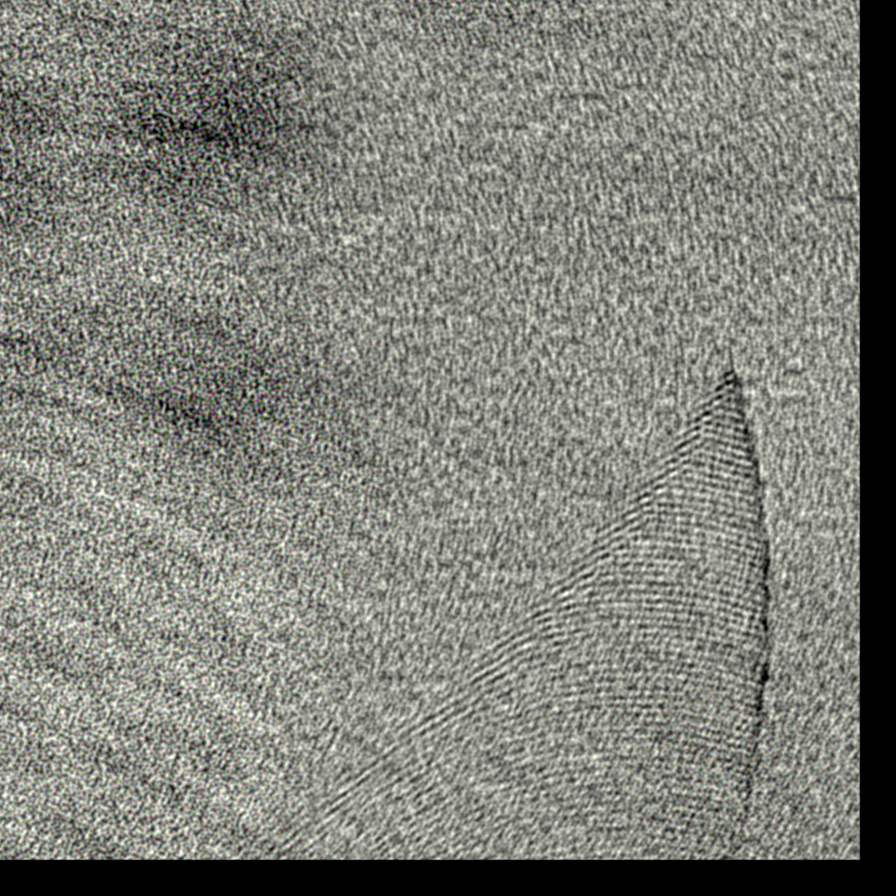
Write a Shadertoy shader that draws this texture.

```glsl
const vec2 FRAME = vec2(0.9596, 0.0404);   // right and lower limit of the sheet
const vec2 APEX = vec2(0.818, 0.592);      // tip of the wake
const vec3 TINT = vec3(0.997, 1.006, 0.945);
const float BASE = 0.56;
const float STREAK_GAIN = 0.44;
const vec2 STREAK_FREQ = vec2(182.0, 88.0);
const float GRAIN_FREQ = 212.0;
const float CALM_GRAIN = 0.27;
const float ROUGH_GRAIN = 0.54;
const float CALM_CHROMA = 0.04;
const float ROUGH_CHROMA = 0.17;
const float CREST_PERIOD = 0.0098;
const float ARM_PERIOD = 0.0104;
const float TAU = 6.2831853;

// Soft patches: centre, radii; and their change of brightness
const int PATCHES = 9;
const vec4 PATCH[PATCHES] = vec4[](
    vec4(0.24, 0.86, 0.12, 0.10), vec4(0.25, 0.56, 0.15, 0.06),
    vec4(0.00, 0.83, 0.07, 0.14), vec4(0.54, 1.01, 0.15, 0.06),
    vec4(0.17, 0.25, 0.30, 0.22), vec4(0.80, 0.15, 0.11, 0.12),
    vec4(0.92, 0.55, 0.12, 0.14), vec4(0.80, 0.78, 0.30, 0.06),
    vec4(0.02, 0.61, 0.08, 0.04));
const float PATCH_SHADE[PATCHES] = float[](
    -0.24, -0.19, -0.13, -0.08, 0.05, -0.05, 0.04, -0.035, -0.08);

uint hash(uvec2 cell, uint seed) {
    uint h = cell.x * 1597334677u ^ cell.y * 3812015801u ^ seed * 2798796415u;
    h = (h ^ (h >> 16)) * 2146121005u;
    h = (h ^ (h >> 15)) * 2221713035u;
    return h ^ (h >> 16);
}

float corner(ivec2 cell, vec2 offset, uint seed) {
    float angle = float(hash(uvec2(cell), seed) & 65535u) * TAU / 65536.0;
    return dot(vec2(cos(angle), sin(angle)), offset);
}

float gradientNoise(vec2 p, uint seed) {
    vec2 f = fract(p);
    ivec2 c = ivec2(floor(p));
    vec2 w = f * f * f * (f * (f * 6.0 - 15.0) + 10.0);
    float low = mix(corner(c, f, seed),
                    corner(c + ivec2(1, 0), f - vec2(1, 0), seed), w.x);
    float high = mix(corner(c + ivec2(0, 1), f - vec2(0, 1), seed),
                     corner(c + ivec2(1, 1), f - vec2(1, 1), seed), w.x);
    return mix(low, high, w.y);
}

float bell(vec2 d) { return exp(-dot(d, d)); }
float bell(float d) { return exp(-d * d); }

vec2 turn(vec2 p, float a) {
    return vec2(cos(a) * p.x + sin(a) * p.y, cos(a) * p.y - sin(a) * p.x);
}

// Brightness of the wake in x, its cover over the ground in y
vec2 wake(vec2 p) {
    float t = APEX.y - p.y;
    float left = p.x - (APEX.x - 0.6 * t - 0.68 * t * t);
    float right = APEX.x + 0.5 * t * (0.547 - t) - p.x;
    float below = smoothstep(-0.002, 0.008, t);
    float inside = smoothstep(-0.004, 0.008, left) * smoothstep(-0.002, 0.006, right) * below;
    float wobble = gradientNoise(p * 20.0, 11u);

    // Arched crests between the arms
    float dx = p.x - 0.71;
    float crest = sin(TAU * ((p.y + 1.2 * dx * dx) / CREST_PERIOD + 0.3 * wobble));
    float sum = crest * inside * 0.17 * exp(-1.5 * t) * (0.85 + wobble);

    // Oblique fringes along the left arm
    float width = 0.011 + 0.075 * t;
    float arm = bell((left - 0.3 * width) / width) * below * smoothstep(-0.004, 0.006, right);
    float across = turn(p, 0.53 + 0.12 * t).y;
    float fringe = sin(TAU * across / ARM_PERIOD + wobble);
    sum += arm * fringe * 0.23 * (1.0 - 0.9 * t);
    sum -= bell(left / 0.005) * below * 0.15 * exp(-6.0 * t);

    // Dark ragged right arm with a pale rim, and dark tip
    float fade = below * mix(1.0, 0.45, smoothstep(0.36, 0.5, t));
    float ragged = right + 0.006 * gradientNoise(p * 45.0, 12u);
    float broken = 0.85 + 0.9 * gradientNoise(p * vec2(30.0, 60.0), 13u);
    sum -= fade * broken * 0.30 * bell(ragged / 0.0038);
    sum -= fade * 0.09 * bell((ragged - 0.008) / 0.012);
    sum += fade * 0.06 * bell((ragged + 0.010) / 0.007);
    sum -= inside * 0.20 * exp(-t * 22.0);
    return vec2(sum, max(arm, 0.6 * inside * exp(-2.0 * t)));
}

void mainImage(out vec4 fragColor, in vec2 fragCoord) {
    vec2 p = fragCoord / iResolution.xy;
    float pixel = 1.0 / iResolution.y;

    // Broad light and dark
    float shade = BASE;
    for (int i = 0; i < PATCHES; i++)
        shade += PATCH_SHADE[i] * bell((p - PATCH[i].xy) / PATCH[i].zw);
    float shadow = clamp((BASE - shade) / 0.2, 0.0, 1.0);

    // Rough, coloured ground on the left and in a few patches
    float edge = 0.35 + 0.09 * bell((p.y - 0.45) / 0.13)
               + 0.08 * gradientNoise(p * 9.0, 3u);
    float rough = 1.0 - smoothstep(-0.13, 0.09, p.x - edge);
    rough += 0.6 * bell((p - vec2(0.79, 0.14)) / vec2(0.13, 0.11));
    rough += 0.7 * bell((p - vec2(0.53, 1.0)) / vec2(0.13, 0.06));
    rough = min(rough, 1.0) * mix(0.8, 1.0, shadow);

    // Long drifts falling to the right
    vec2 drift = turn(p, mix(-0.5, -0.08, smoothstep(0.3, 0.85, p.y)));
    shade += mix(0.05, 0.18, rough) * gradientNoise(drift * vec2(7.0, 34.0), 5u);
    shade += mix(0.04, 0.12, rough) * gradientNoise(drift * vec2(18.0, 80.0), 6u);

    // Bending upright ripples and fine grain, quieter beneath the wake
    vec2 wave = wake(p);
    float lean = p.y - 0.62;
    vec2 ripple = vec2(p.x + 0.5 * lean * lean, p.y);
    float streak = gradientNoise(ripple * STREAK_FREQ, 7u)
                 + 0.22 * gradientNoise(ripple * vec2(110.0, 24.0), 8u);
    float grain = gradientNoise(turn(p, 0.4) * GRAIN_FREQ, 9u);
    float ground = STREAK_GAIN * mix(1.0, 0.75, rough) * streak
                 + mix(CALM_GRAIN, ROUGH_GRAIN, rough) * grain;
    shade += ground * (1.0 - 0.3 * wave.y) + wave.x;

    // Coloured speckle, strongest in the shadows
    vec2 q = turn(p, 0.9) * GRAIN_FREQ;
    vec3 speckle = vec3(gradientNoise(q, 21u), gradientNoise(q, 22u), gradientNoise(q, 23u));
    float chroma = mix(CALM_CHROMA, ROUGH_CHROMA, rough) * (1.0 + 0.7 * shadow);
    vec3 color = shade * TINT + chroma * speckle;

    // Black margin
    float sheet = smoothstep(-pixel, pixel, FRAME.x - p.x) * smoothstep(-pixel, pixel, p.y - FRAME.y);
    fragColor = vec4(clamp(color, 0.0, 1.0) * sheet, 1.0);
}
```
